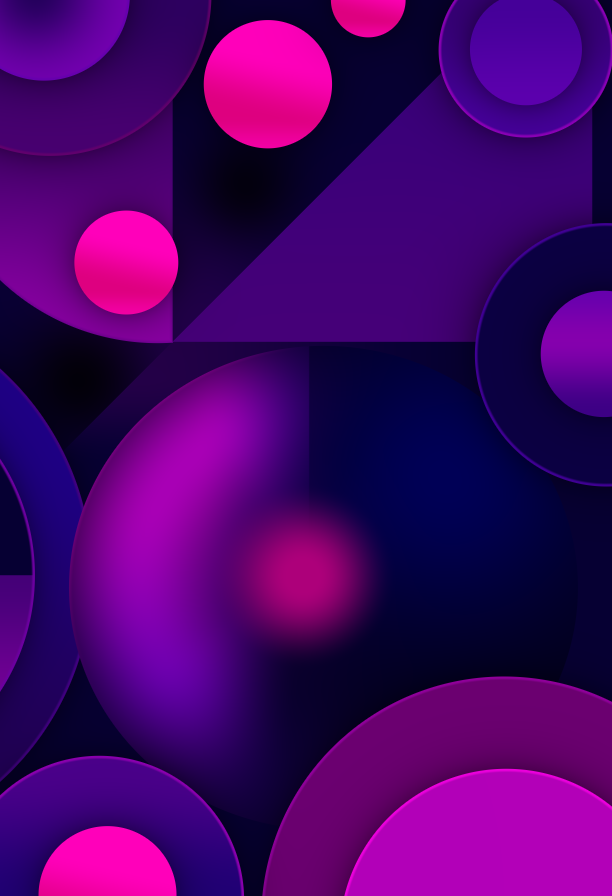
Give the GLSL for this background, as a Shadertoy shader.

```glsl
// Draws overlapping neon discs, rings and a glowing sphere on a deep navy ground.
#define NAVY vec3(0.025, 0.0, 0.20)
#define INDIGO vec3(0.13, 0.0, 0.46)
#define PURPLE vec3(0.27, 0.0, 0.47)
#define VIOLET vec3(0.40, 0.0, 0.68)
#define MAGENTA vec3(0.66, 0.0, 0.71)
#define PLUM vec3(0.42, 0.0, 0.44)
#define HOT_PINK vec3(1.0, 0.0, 0.73)
#define ROSE vec3(0.87, 0.0, 0.50)
#define RIM 0.0045
#define SHADOW 0.30
#define SHADOW_SIZE 0.018

// Antialiased coverage of a signed distance, one pixel wide
float cover(float d) {
    return clamp(0.5 - d * iResolution.y, 0.0, 1.0);
}

float glow(vec2 p, vec2 centre, float size) {
    vec2 q = (p - centre) / size;
    return exp(-dot(q, q));
}

// Disc with a soft shadow outside and a bright rim inside
void disc(inout vec3 col, vec2 p, vec2 centre, float radius, vec3 fill, vec3 rim) {
    float d = length(p - centre) - radius;
    col *= 1.0 - SHADOW * exp(-max(d, 0.0) / SHADOW_SIZE);
    fill = mix(fill, rim, smoothstep(-RIM, -0.3 * RIM, d));
    col = mix(col, fill, cover(d));
}

vec3 ground(vec2 p) {
    vec3 col = mix(NAVY, vec3(0.13, 0.0, 0.29), glow(p, vec2(0.20, 0.65), 0.13));
    col *= 1.0 - 0.75 * glow(p, vec2(0.273, 0.792), 0.06);
    col *= 1.0 - 0.85 * glow(p, vec2(0.09, 0.577), 0.07);

    // Diagonal wedge, bright above the horizon and dim below it
    float diagonal = (0.426 + p.y - p.x - 0.852) * 0.7071;
    float upper = max(max(diagonal, p.x - 0.661), 0.6185 - p.y);
    float lower = max(diagonal, p.y - 0.6185);
    vec3 dim = mix(vec3(0.14, 0.0, 0.28), NAVY, smoothstep(0.15, 0.50, p.x));
    dim = mix(NAVY, dim, smoothstep(0.48, 0.58, p.y));
    col = mix(col, dim, cover(lower));
    vec3 lit = mix(PURPLE, vec3(0.23, 0.0, 0.48), smoothstep(0.62, 0.9, p.y));
    lit *= 1.0 - 0.25 * smoothstep(0.45, 0.66, p.x) * smoothstep(0.80, 0.62, p.y);
    return mix(col, lit, cover(upper));
}

// Sphere: lit crescent on the left, dark blue right half, pink core
void sphere(inout vec3 col, vec2 p) {
    vec2 q = (p - vec2(0.361, 0.344)) / vec2(0.284, 0.270);
    float d = (length(q) - 1.0) * 0.277;
    vec2 core = vec2(0.338, 0.357);
    vec2 v = p - core;
    float r = length(v);

    vec3 dark = mix(vec3(0.01, 0.0, 0.10), vec3(0.0, 0.0, 0.34),
                    glow(p, vec2(0.50, 0.47), 0.17));
    dark += vec3(0.05, 0.0, 0.13) * glow(p, vec2(0.27, 0.13), 0.13);

    float band = exp(-pow((r - 0.180) / 0.088, 2.0));
    float side = smoothstep(0.22, -0.72, v.x / max(r, 0.001) - 0.25 * v.y / max(r, 0.001));
    vec3 light = mix(VIOLET, MAGENTA, smoothstep(0.20, 0.44, p.y));
    light = mix(light, vec3(0.34, 0.0, 0.62), smoothstep(0.22, 0.35, p.x));
    float seam = mix(1.0, 0.35, smoothstep(-0.001, 0.001, p.x - 0.345) * step(core.y, p.y));
    vec3 body = mix(dark, light, band * side * seam);
    body += vec3(0.18, 0.0, 0.20) * glow(p, vec2(0.25, 0.38), 0.11) * (1.0 - band);

    float coreLight = 1.0 - smoothstep(0.015, 0.105, r);
    body = mix(body, vec3(0.68, 0.0, 0.48), coreLight);
    float rim = smoothstep(-RIM, 0.0, d) * smoothstep(0.35, 0.15, p.x) * smoothstep(0.2, 0.5, p.y);
    body = mix(body, vec3(0.50, 0.0, 0.52), 0.7 * rim);
    col = mix(col, body, cover(d));
}

void mainImage(out vec4 fragColor, in vec2 fragCoord) {
    vec2 p = fragCoord / iResolution.y;
    vec3 col = ground(p);

    // Upper left: cut disc under a ring
    float cut = max(length(p - vec2(0.176, 0.872)) - 0.255, p.x - 0.1927);
    vec3 cutFill = mix(vec3(0.54, 0.0, 0.64), vec3(0.29, 0.0, 0.45), smoothstep(0.62, 0.85, p.y));
    cutFill = mix(cutFill, PURPLE, 0.3 * smoothstep(-RIM, 0.0, cut));
    col = mix(col, cutFill, cover(cut));
    disc(col, p, vec2(0.056, 1.006), 0.180,
         mix(vec3(0.28, 0.0, 0.44), vec3(0.18, 0.0, 0.38), smoothstep(0.84, 1.0, p.y)),
         vec3(0.38, 0.0, 0.43));
    vec3 well = mix(vec3(0.47, 0.0, 0.71), vec3(0.14, 0.0, 0.36), glow(p, vec2(0.04, 1.01), 0.065));
    disc(col, p, vec2(0.049, 1.006), 0.096, well, VIOLET);

    // Left: wide ring with a split centre
    disc(col, p, vec2(-0.207, 0.358), 0.310,
         mix(vec3(0.13, 0.0, 0.34), vec3(0.12, 0.0, 0.52), smoothstep(0.14, 0.50, p.y)),
         vec3(0.25, 0.0, 0.50));
    vec3 lowerHalf = mix(vec3(0.44, 0.0, 0.58), PURPLE, smoothstep(0.22, 0.36, p.y));
    disc(col, p, vec2(-0.198, 0.358), 0.237,
         mix(lowerHalf, NAVY, cover(0.358 - p.y)), vec3(0.42, 0.0, 0.62));

    sphere(col, p);

    // Right: two ringed discs
    disc(col, p, vec2(0.587, 0.944), 0.0975,
         mix(vec3(0.28, 0.0, 0.62), vec3(0.22, 0.0, 0.48), smoothstep(0.86, 1.0, p.y)),
         vec3(0.56, 0.0, 0.74));
    vec3 lens = mix(vec3(0.36, 0.0, 0.68), vec3(0.27, 0.0, 0.60), smoothstep(0.88, 1.0, p.y));
    disc(col, p, vec2(0.587, 0.945), 0.0625, lens, lens);
    disc(col, p, vec2(0.677, 0.604), 0.147, vec3(0.045, 0.0, 0.26), vec3(0.25, 0.0, 0.58));
    vec3 bead = mix(vec3(0.24, 0.0, 0.52), vec3(0.52, 0.0, 0.68), smoothstep(0.54, 0.62, p.y));
    bead = mix(bead, VIOLET, smoothstep(0.62, 0.68, p.y));
    disc(col, p, vec2(0.674, 0.605), 0.0705, bead, bead);

    // Bottom: plum dome and indigo ring
    disc(col, p, vec2(0.5625, -0.026), 0.271, PLUM, vec3(0.56, 0.0, 0.60));
    disc(col, p, vec2(0.565, -0.044), 0.186, MAGENTA + vec3(0.04, 0.0, 0.01), vec3(0.92, 0.0, 0.86));
    disc(col, p, vec2(0.111, -0.005), 0.1615,
         mix(INDIGO, vec3(0.29, 0.0, 0.54), smoothstep(0.0, 0.14, p.y)), vec3(0.54, 0.0, 0.68));

    // Pink balls: centre and radius
    vec3 balls[4] = vec3[4](vec3(0.299, 0.906, 0.0716), vec3(0.411, 1.0, 0.0417),
                            vec3(0.141, 0.707, 0.058), vec3(0.120, 0.001, 0.077));
    for (int i = 0; i < 4; i++) {
        vec2 q = (p - balls[i].xy) / balls[i].z;
        vec3 pink = mix(HOT_PINK, ROSE, smoothstep(0.45, -0.55, q.y + 0.25 * q.x));
        pink = mix(pink, HOT_PINK, 0.6 * smoothstep(-0.5, -1.0, q.y));
        disc(col, p, balls[i].xy, balls[i].z, pink, pink);
    }
    fragColor = vec4(col, 1.0);
}
```
